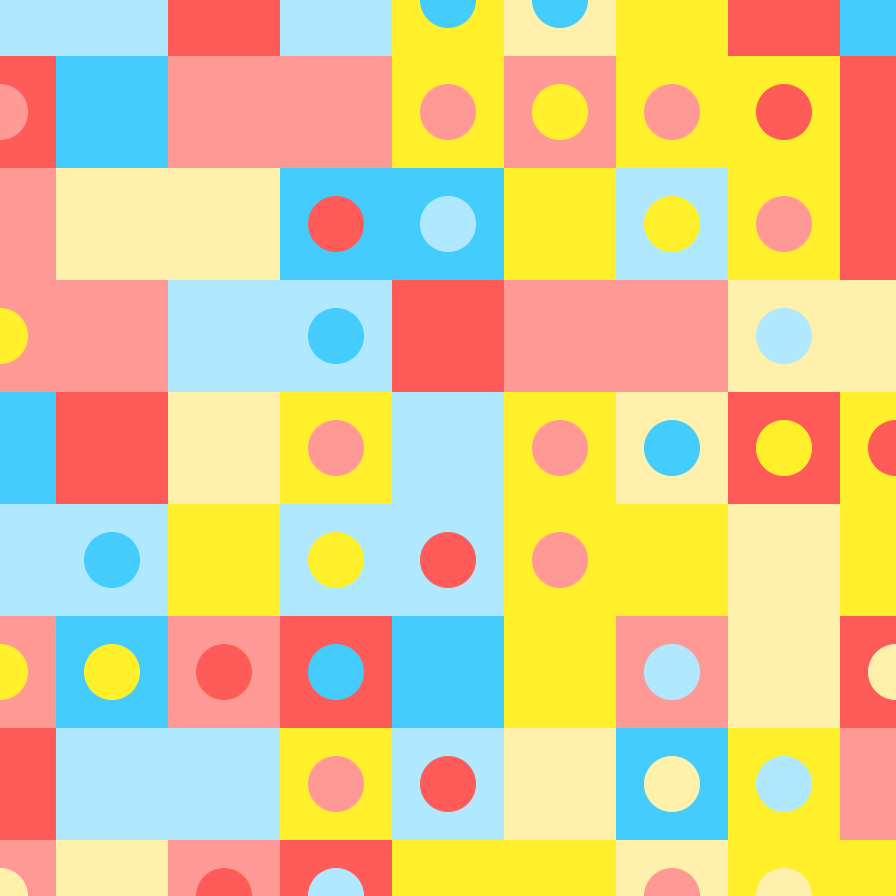
Give the GLSL for this pattern, as a WebGL 2 fragment shader.

```glsl
#version 300 es
precision highp float;

uniform vec2 u_resolution;
out vec4 fragColor;

const float CELLS = 8.0;          // cells across the canvas
const float GRID_SHIFT = 0.5;     // half cells show along the borders
const float DOT_RADIUS = 0.25;    // in cell widths
const float DOT_CHANCE = 0.52;
const uint SEED = 17u;
const int SAMPLES = 4;            // per axis, for smooth edges

const int COLOR_COUNT = 6;
const vec3 PALETTE[COLOR_COUNT] = vec3[](
    vec3(1.00, 0.94, 0.17),       // yellow
    vec3(1.00, 0.36, 0.35),       // red
    vec3(1.00, 0.945, 0.67),      // cream
    vec3(0.27, 0.80, 1.00),       // blue
    vec3(0.69, 0.91, 1.00),       // pale blue
    vec3(1.00, 0.60, 0.59)        // pink
);
// Running total of the share of squares in each colour
const float CUMULATIVE_SHARE[COLOR_COUNT] =
    float[](0.21, 0.38, 0.54, 0.70, 0.86, 1.0);

uint mixBits(uint x) {
    x ^= x >> 16;
    x *= 0x7feb352du;
    x ^= x >> 15;
    x *= 0x846ca68bu;
    return x ^ (x >> 16);
}

// Random value in [0, 1) for a cell and a channel
float cellRandom(uvec2 cell, uint channel) {
    uint h = mixBits(cell.x + mixBits(cell.y + mixBits(channel + SEED)));
    return float(h >> 8) / 16777216.0;
}

int pickSquareColor(float r) {
    int index = 0;
    while (index < COLOR_COUNT - 1 && r >= CUMULATIVE_SHARE[index]) index++;
    return index;
}

vec3 patternColor(vec2 uv) {
    vec2 grid = uv * CELLS + GRID_SHIFT;
    uvec2 cell = uvec2(ivec2(floor(grid)));
    vec2 local = fract(grid) - 0.5;

    int squareIndex = pickSquareColor(cellRandom(cell, 0u));

    // Step to any other colour, so that a dot never vanishes
    int offset = 1 + int(cellRandom(cell, 1u) * float(COLOR_COUNT - 1));
    int dotIndex = (squareIndex + offset) % COLOR_COUNT;

    bool hasDot = cellRandom(cell, 2u) < DOT_CHANCE;
    bool insideDot = length(local) < DOT_RADIUS;
    return PALETTE[hasDot && insideDot ? dotIndex : squareIndex];
}

void main() {
    float canvasSize = min(u_resolution.x, u_resolution.y);
    vec3 color = vec3(0.0);

    // Average a small grid of samples within the pixel
    for (int y = 0; y < SAMPLES; y++) {
        for (int x = 0; x < SAMPLES; x++) {
            vec2 jitter = (vec2(x, y) + 0.5) / float(SAMPLES) - 0.5;
            color += patternColor((gl_FragCoord.xy + jitter) / canvasSize);
        }
    }
    fragColor = vec4(color / float(SAMPLES * SAMPLES), 1.0);
}
```
